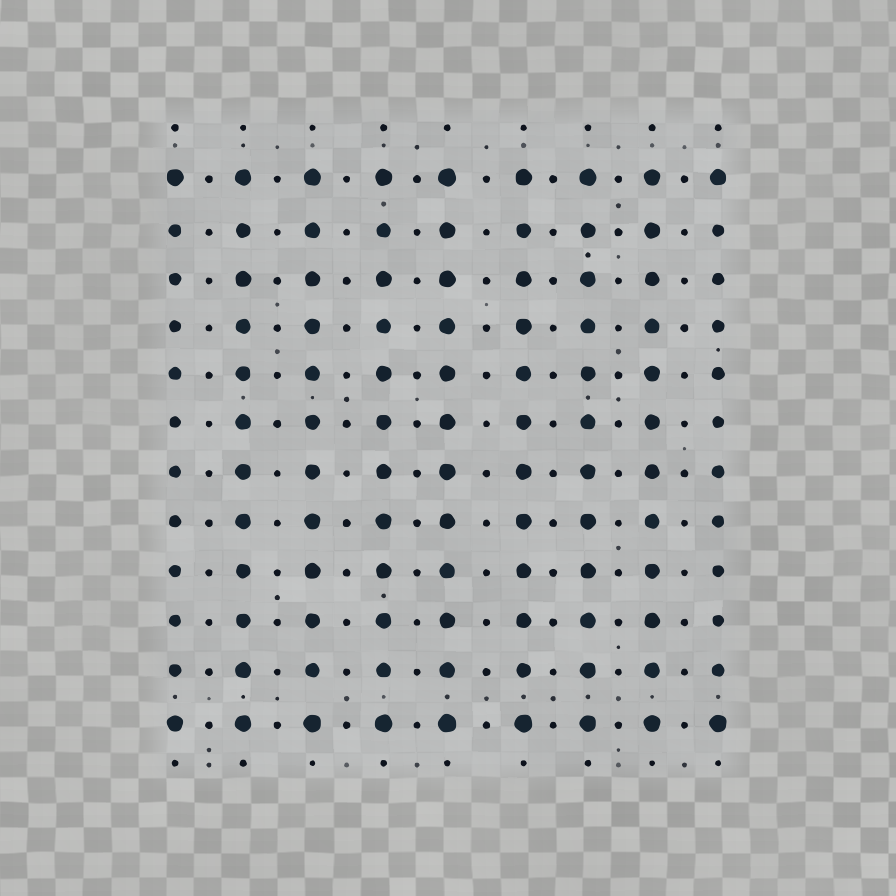
Write a Shadertoy shader that draws this pattern.

```glsl
// Pale grey checkered tiles with a central panel of navy dots, large and small by turns.

const float CANVAS = 100.0;               // canvas side in design units, y runs down
const vec2 TILE = vec2(3.10, 2.81);
const vec2 TILE_START = vec2(0.0, -0.35);
const vec2 DOT_START = vec2(19.53, 19.80);
const vec2 HALF_PITCH = vec2(3.785, 2.77); // large and small columns alternate
const vec2 PANEL_CENTER = vec2(49.9, 49.5);
const vec2 PANEL_HALF = vec2(31.1, 35.8);
const vec3 NAVY = vec3(0.09, 0.15, 0.20);
const vec3 INK = vec3(0.05, 0.07, 0.11);

float hash(vec2 p) {
    vec3 q = fract(vec3(p.xyx) * 0.1031);
    q += dot(q, q.yzx + 33.33);
    return fract((q.x + q.y) * q.z);
}

float noise(vec2 p) {
    vec2 i = floor(p), f = fract(p);
    f = f * f * (3.0 - 2.0 * f);
    return mix(mix(hash(i), hash(i + vec2(1, 0)), f.x),
               mix(hash(i + vec2(0, 1)), hash(i + vec2(1, 1)), f.x), f.y);
}

float boxDistance(vec2 p, vec2 halfSize) {
    vec2 q = abs(p) - halfSize;
    return length(max(q, 0.0)) + min(max(q.x, q.y), 0.0);
}

// Checker strong at the border, faint and seamed inside the panel
vec3 tiles(vec2 p, float aa) {
    vec2 warp = vec2(noise(p * 0.21), noise(p * 0.21 + 40.0)) - 0.5;
    vec2 grid = (p - TILE_START + 0.3 * warp) / TILE;
    vec2 cell = floor(grid), local = fract(grid);
    vec2 edge = (0.5 - abs(local - 0.5)) * TILE;
    vec2 side = sign(local - 0.5);
    vec2 blend = 0.5 + 0.5 * smoothstep(0.0, aa, edge);
    float check = mod(cell.x + cell.y, 2.0) * 2.0 - 1.0;
    check *= (2.0 * blend.x - 1.0) * (2.0 * blend.y - 1.0);

    float panel = 1.0 - smoothstep(-1.0, 3.5, boxDistance(p - PANEL_CENTER, PANEL_HALF));
    float contrast = mix(0.047, 0.012, panel) * (0.65 + 0.6 * noise(p * 0.09 + 7.0));
    float tone = mix(0.697, 0.724, panel) + check * contrast;
    tone += (hash(cell + 3.0) - 0.5) * mix(0.018, 0.045, panel);
    tone += (noise(p * 0.06 + 20.0) - 0.5) * 0.025;
    tone += dot(side * (0.5 - abs(local - 0.5)), vec2(0.004, -0.008));

    float seam = 1.0 - smoothstep(0.03, 0.06 + aa, min(edge.x, edge.y));
    tone -= seam * mix(0.006, 0.028, panel) * noise(p * 0.4 + 60.0);
    return tone * mix(vec3(1.0, 1.003, 0.994), vec3(0.997, 1.006, 1.006), panel);
}

// Uneven spacing of the hand-set columns and rows
vec2 dotCenter(vec2 id) {
    vec2 n = id * 0.5;
    bool small = mod(id.x, 2.0) > 0.5;
    float hump = exp(-pow((n.x - 4.6) / 2.0, 2.0));
    float dx = (small ? 0.7 : 1.1) * hump - (id.x == 8.0 ? 0.9 : 0.0);
    float dy = 0.39 * smoothstep(0.0, 1.0, n.y) - 0.78 * smoothstep(1.0, 5.0, n.y)
             + 0.39 * smoothstep(10.0, 11.0, n.y);
    dy += small ? 0.2 : 0.0;
    dy -= id.y == -1.0 ? 0.8 : (id.y == 24.0 ? 1.1 : 0.0);
    return DOT_START + id * HALF_PITCH + vec2(dx, dy);
}

// Zero radius means the place is empty
float dotRadius(vec2 id) {
    if (id.x < 0.0 || id.x > 16.0 || id.y < -2.0 || id.y > 24.0) return 0.0;
    float h = hash(id + 11.0);
    bool small = mod(id.x, 2.0) > 0.5;
    bool endRow = id.y == 0.0 || id.y == 22.0;
    if (id.y == -2.0) return small ? 0.0 : 0.32 + 0.12 * h;
    if (id.y == 24.0) return small ? (h > 0.6 ? 0.27 : 0.0) : 0.30 + 0.10 * h;
    if (mod(id.y, 2.0) > 0.5) {
        bool busyColumn = id.x == 3.0 || id.x == 13.0;
        float chance = id.y == 21.0 || id.y == -1.0 ? 0.75 : (busyColumn ? 0.55 : 0.06);
        return h < chance ? 0.18 + 0.12 * hash(id + 29.0) : 0.0;
    }
    if (small) return 0.36 + 0.09 * h;
    float radius = 0.79 + 0.10 * h + (endRow ? 0.11 : 0.0);
    if (id.x == 8.0) radius += 0.05;
    if (id.x == 0.0 || id.x == 16.0) radius -= endRow ? 0.03 : 0.16;
    return radius;
}

// Slightly lumpy disc; returns its coverage
float disc(vec2 q, float radius, float seed, float aa) {
    float angle = atan(q.y, q.x);
    float lump = 0.035 * sin(3.0 * angle + 6.3 * seed) + 0.025 * sin(5.0 * angle + 17.0 * seed);
    float d = length(q) - radius * (1.0 + lump);
    return 1.0 - smoothstep(-0.6 * aa, 0.6 * aa, d);
}

void mainImage(out vec4 fragColor, in vec2 fragCoord) {
    vec2 p = fragCoord / iResolution.xy * CANVAS;
    p.y = CANVAS - p.y;
    float aa = CANVAS / iResolution.y;
    vec3 color = tiles(p, aa);

    // Dots from the nearest places
    vec2 nearest = floor((p - DOT_START) / HALF_PITCH + 0.5);
    for (int j = -1; j <= 1; j++)
    for (int i = -1; i <= 1; i++) {
        vec2 id = nearest + vec2(i, j);
        float radius = dotRadius(id);
        if (radius <= 0.0) continue;
        float seed = hash(id + 53.0);
        float cover = disc(p - dotCenter(id), radius, seed, aa);
        vec3 paint = mix(INK, NAVY, smoothstep(0.3, 0.8, radius) * (0.6 + 0.4 * seed));
        float fade = radius < 0.3 ? 0.55 + 0.4 * seed : 1.0;
        color = mix(color, paint, cover * fade);
    }
    fragColor = vec4(color, 1.0);
}
```
